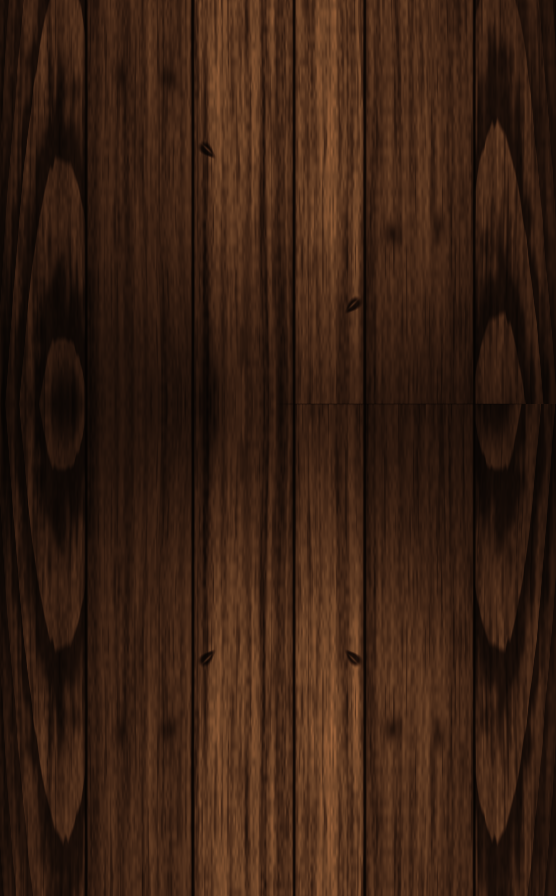
Give the GLSL for this texture, as a Shadertoy shader.

```glsl
// Dark vertical wood planks with mirrored cathedral grain, knots and chipped nail holes.

const float FOLD_X = 0.504;        // left-right symmetry axis
const float FOLD_Y = 0.549;        // horizontal joint, boards mirror across it
const float UPPER_SHIFT = 0.173;   // slide of the upper right boards
const float ASPECT = 0.622;        // canvas width over height
const float SEAMS[5] = float[5](0.155, 0.347, 0.529, 0.656, 0.853);
const float PLANK_TONE[6] = float[6](0.295, 0.25, 0.335, 0.36, 0.265, 0.29);
const float STREAK_DEPTH[6] = float[6](0.20, 0.24, 0.46, 0.42, 0.26, 0.20);
const float SEAM_WIDTH = 0.0024;
const float RING_AXIS = 0.390;     // centre of the arches, measured from FOLD_X
const float RING_FIRST = 0.088;
const float RING_STEP = 0.197;
const float RING_CURVE = 44.0;
const float ARCH_DARK = 0.30;      // tone left in the dark arch bands
const vec2 NAIL = vec2(0.131, 0.283);
const vec2 KNOT = vec2(0.201, 0.363);
const vec2 SMALL_KNOT = vec2(0.285, 0.369);
const vec3 DARK_TINT = vec3(1.0, 0.48, 0.26);
const vec3 LIGHT_TINT = vec3(1.0, 0.63, 0.37);

float hash(vec2 p) {
    return fract(sin(dot(p, vec2(127.1, 311.7))) * 43758.5453);
}

float noise(vec2 p) {
    vec2 i = floor(p), f = fract(p);
    f = f * f * (3.0 - 2.0 * f);
    return mix(mix(hash(i), hash(i + vec2(1, 0)), f.x),
               mix(hash(i + vec2(0, 1)), hash(i + vec2(1, 1)), f.x), f.y);
}

// Long dark streaks, continuous fibres and thin pores; centred near 1.
float woodGrain(vec2 p, float seed, float streakDepth) {
    float sway = 0.014 * (noise(vec2(p.x * 5.0 + seed, p.y * 4.0)) - 0.5);
    float x = p.x + sway;
    float streak = noise(vec2(x * 85.0 + seed, p.y * 1.3));
    float ridge = 1.0 - abs(2.0 * noise(vec2(x * 58.0 - seed, p.y * 1.7)) - 1.0);
    float line = noise(vec2(x * 150.0 + seed, p.y * 2.5));
    float fibre = noise(vec2(x * 235.0 + seed, p.y * 11.0));
    float hair = noise(vec2(x * 330.0 + seed, p.y * 110.0));
    float blotch = noise(vec2(p.x * 12.0 + seed, p.y * 6.0));
    float g = 1.16 - streakDepth * (1.0 - smoothstep(0.2, 0.6, streak));
    g -= 0.5 * streakDepth * smoothstep(0.7, 1.0, ridge);
    g += 0.30 * (line - 0.5) + 0.36 * (fibre - 0.5) + 0.36 * (hair - 0.5);
    g += 0.18 * (blotch - 0.5);
    float pore = noise(vec2(x * 270.0 - seed, p.y * 15.0));
    return max(g, 0.1) * (1.0 - 0.32 * smoothstep(0.66, 0.95, pore));
}

// Nested arches: pale just inside each rim, dark just outside it.
float archBands(vec2 p) {
    float d = p.x - RING_AXIS;
    float ragged = noise(vec2(p.x * 210.0, p.y * 14.0)) - 0.5;
    float wave = noise(vec2(p.x * 16.0, p.y * 9.0)) - 0.5;
    float mottle = noise(vec2(p.x * 60.0, p.y * 34.0)) - 0.5;
    float r = p.y + RING_CURVE * d * d + 0.012 * ragged + 0.03 * wave;
    float f = fract((r - RING_FIRST) / RING_STEP);
    float pale = smoothstep(0.15, 0.68, f + 0.3 * ragged + 0.3 * mottle);
    pale *= 1.0 - smoothstep(0.94, 1.0, f);
    pale = mix(pale, 0.5, 0.5 * smoothstep(0.52, 0.75, r));
    return pale * smoothstep(-0.01, 0.065, r + 0.03 * mottle);
}

float softSpot(vec2 p, vec2 centre, vec2 radius) {
    vec2 d = (p - centre) / radius;
    return exp(-dot(d, d));
}

void mainImage(out vec4 fragColor, in vec2 fragCoord) {
    vec2 uv = fragCoord / iResolution.xy;
    float px = 1.0 / iResolution.x;

    // Plank index and distance to the nearest seam
    int plank = 0;
    float seam = 1.0;
    for (int i = 0; i < 5; i++) {
        plank += int(step(SEAMS[i], uv.x));
        seam = min(seam, abs(uv.x - SEAMS[i]));
    }
    bool archPlank = plank == 0 || plank == 5;

    // Mirrored board coordinates
    float rise = abs(uv.y - FOLD_Y);
    bool upperRight = uv.x > SEAMS[2] && uv.y > FOLD_Y;
    float along = rise + (upperRight ? UPPER_SHIFT : 0.0);
    vec2 board = vec2(abs(uv.x - FOLD_X), along);

    // Base wood
    float tone = PLANK_TONE[plank];
    if (archPlank) tone *= mix(ARCH_DARK, 1.0, archBands(board));
    tone *= woodGrain(vec2(uv.x, along), float(plank) * 17.3, STREAK_DEPTH[plank]);

    // Light: dim middle, bright centre boards, dark sides
    float lift = rise + (upperRight ? 0.05 : 0.0);
    float dim = archPlank ? 0.66 : 0.46;
    tone *= mix(dim, 1.1, smoothstep(-0.02, 0.36, lift));
    tone *= mix(1.0, 0.72, smoothstep(0.12, 0.46, abs(uv.x - 0.54)));
    tone *= mix(0.65, 1.0, smoothstep(0.0, 0.04, min(uv.x, 1.0 - uv.x)));

    // Knots
    float fray = 0.7 + 0.6 * noise(vec2(uv.x * 150.0, along * 45.0));
    float knots = 0.65 * softSpot(board, KNOT, vec2(0.015, 0.013));
    knots += 0.45 * softSpot(board, SMALL_KNOT, vec2(0.012, 0.017));
    if (uv.x < FOLD_X) knots += 0.55 * softSpot(board, vec2(0.128, 0.015), vec2(0.022, 0.055));
    tone *= 1.0 - min(knots * fray, 0.85);

    // Chipped nail holes with a thin lit edge
    vec2 n = (board - NAIL) * vec2(ASPECT, 1.0);
    n = vec2(n.x + n.y, n.y - n.x) * 0.7071;
    float hole = length(n / vec2(0.0105, 0.0035 + 0.25 * max(n.x + 0.008, 0.0)));
    float glint = softSpot(n, vec2(0.001, 0.001), vec2(0.006, 0.0012));
    tone *= mix(0.18, 1.0, smoothstep(0.6, 1.3, hole));
    tone += 0.2 * glint;

    // Seams and horizontal joint
    float shade = 1.0 - 0.35 * exp(-seam / 0.006);
    tone *= shade * mix(0.16, 1.0, smoothstep(SEAM_WIDTH - px, SEAM_WIDTH + px, seam));
    float jointSpan = smoothstep(0.49, 0.53, uv.x) * (1.0 - smoothstep(0.92, 0.96, uv.x));
    tone *= 1.0 - 0.22 * jointSpan * (1.0 - smoothstep(0.0003, 0.002, rise));

    vec3 colour = tone * mix(DARK_TINT, LIGHT_TINT, clamp(tone / 0.4, 0.0, 1.0));
    fragColor = vec4(colour + vec3(0.014, 0.009, 0.006), 1.0);
}
```
